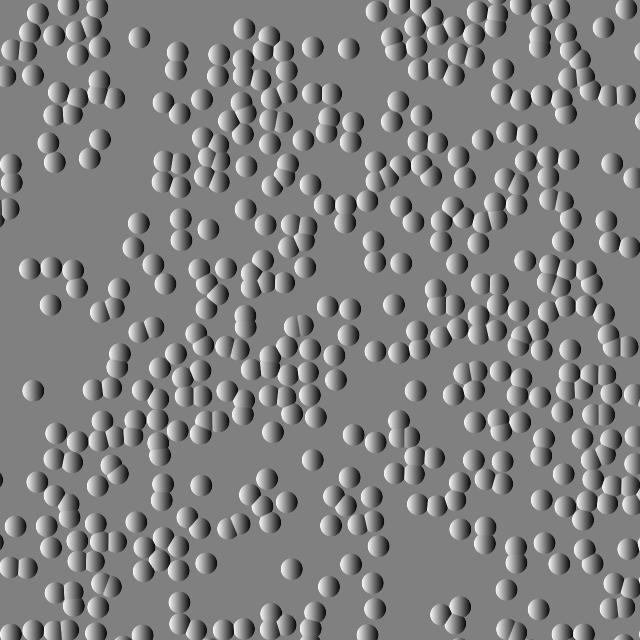
Give the GLSL for this texture map, as a three.js fragment shader.

```glsl
// Scattered round domes lit from the left on flat grey, creased where they overlap.
varying vec2 vUv;

const float CELLS = 30.0;        // grid cells across the canvas
const float RADIUS = 0.0170;     // dome radius
const float JITTER = 0.64;       // random shift inside a cell, 0 to 1
const float EDGE = 0.0007;       // half width of the smoothed edges
const float GROUND = 0.502;      // flat grey level
const float CONTRAST = 0.48;     // change of level from centre to rim
const vec2 LIGHT = vec2(-1.0, 0.0);
const float CLUMP_SCALE = 0.23;  // clump noise frequency per cell
const float SPARSE = 0.08;       // chance of a dome in thin regions
const float DENSE = 0.79;        // chance of a dome in crowded regions

vec3 hash3(vec2 p) {
  vec3 q = fract(vec3(p.xyx) * vec3(0.1031, 0.1030, 0.0973));
  q += dot(q, q.yxz + 33.33);
  return fract((q.xxy + q.yzz) * q.zyx);
}

float valueNoise(vec2 p) {
  vec2 i = floor(p);
  vec2 f = fract(p);
  f = f * f * (3.0 - 2.0 * f);
  float low = mix(hash3(i).x, hash3(i + vec2(1.0, 0.0)).x, f.x);
  float high = mix(hash3(i + vec2(0.0, 1.0)).x, hash3(i + vec2(1.0, 1.0)).x, f.x);
  return mix(low, high, f.y);
}

// Linear slope shading, faded to the ground level at the rim
float domeLevel(vec2 offset) {
  float cover = 1.0 - smoothstep(-EDGE, EDGE, length(offset) - RADIUS);
  return GROUND + CONTRAST * cover * dot(offset, LIGHT) / RADIUS;
}

void main() {
  vec2 home = floor(vUv * CELLS);
  vec2 nearest = vec2(1.0);
  vec2 second = vec2(1.0);

  // Find the two nearest dome centres
  for (int y = -1; y <= 1; y++) {
    for (int x = -1; x <= 1; x++) {
      vec2 cell = home + vec2(float(x), float(y));
      vec3 rnd = hash3(cell + 71.0);
      float chance = mix(SPARSE, DENSE, valueNoise(cell * CLUMP_SCALE + 19.3));
      if (rnd.z < chance) {
        vec2 centre = (cell + 0.5 + JITTER * (rnd.xy - 0.5)) / CELLS;
        vec2 offset = vUv - centre;
        float d = dot(offset, offset);
        if (d < dot(nearest, nearest)) {
          second = nearest;
          nearest = offset;
        } else if (d < dot(second, second)) {
          second = offset;
        }
      }
    }
  }

  // Blend narrowly across the crease between neighbours
  float gap = length(second) - length(nearest);
  float own = 0.5 + 0.5 * smoothstep(0.0, 2.0 * EDGE, gap);
  float level = mix(domeLevel(second), domeLevel(nearest), own);
  gl_FragColor = vec4(vec3(level), 1.0);
}
```
